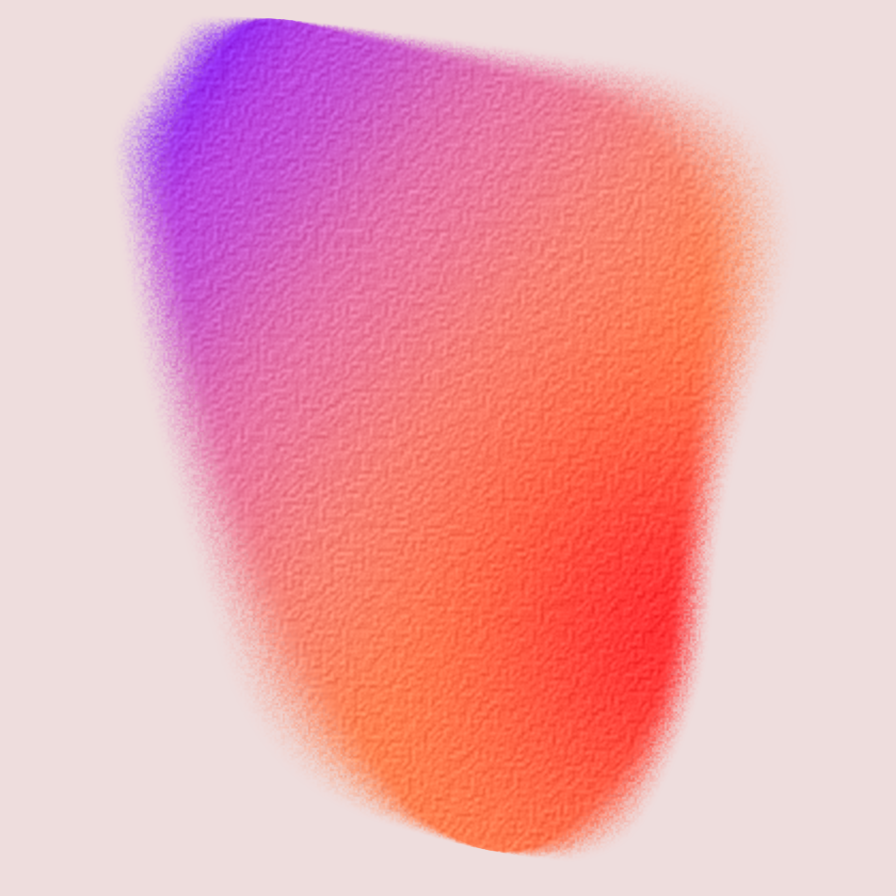
A Shadertoy shader for this background:

```glsl
// A grainy, soft-edged blob blending violet, pink, orange and red on pale rose.

// Signed distance to the line a-b, positive on its left when y points down
float side(vec2 p, vec2 a, vec2 b) {
    vec2 dir = normalize(b - a);
    return dot(p - a, vec2(dir.y, -dir.x));
}

// Maximum with a rounded corner of size k
float smax(float a, float b, float k) {
    float h = max(k - abs(a - b), 0.0) / k;
    return max(a, b) + h * h * k * 0.25;
}

float hash(vec2 p) {
    vec3 q = fract(p.xyx * vec3(0.1031, 0.1030, 0.0973));
    q += dot(q, q.yzx + 33.33);
    return fract((q.x + q.y) * q.z);
}

float noise(vec2 p) {
    vec2 i = floor(p), f = fract(p);
    f = f * f * (3.0 - 2.0 * f);
    return mix(mix(hash(i), hash(i + vec2(1, 0)), f.x),
               mix(hash(i + vec2(0, 1)), hash(i + vec2(1, 1)), f.x), f.y);
}

// Outer limit of the feathered edge
float outline(vec2 p) {
    float waist = 0.022 * exp(-pow((p.y - 0.55) / 0.17, 2.0));
    float right = side(p, vec2(0.883, 0.338), vec2(0.779, 0.82)) + waist;
    float d = smax(side(p, vec2(0.325, 0.0195), vec2(0.677, 0.0625)), right, 0.25);
    float left = smax(side(p, vec2(0.254, 0.768), vec2(0.156, 0.443)),
                      side(p, vec2(0.130, 0.30), vec2(0.122, 0.169)), 0.05);
    float base = smax(side(p, vec2(0.60, 0.966), vec2(0.39, 0.911)), p.y - 0.967, 0.03);
    d = smax(d, smax(left, base, 0.13), 0.03);
    d = smax(d, side(p, vec2(0.772, 0.85), vec2(0.716, 0.93)), 0.06);
    d = smax(d, side(p, vec2(0.133, 0.132), vec2(0.204, 0.025)), 0.015);
    return smax(d, 0.013 - p.y, 0.02);
}

// Fully opaque centre
float core(vec2 p) {
    float d = smax(side(p, vec2(0.325, 0.023), vec2(0.65, 0.111)),
                   side(p, vec2(0.788, 0.26), vec2(0.732, 0.833)), 0.2);
    float left = smax(side(p, vec2(0.345, 0.742), vec2(0.215, 0.39)),
                      side(p, vec2(0.195, 0.30), vec2(0.187, 0.169)), 0.08);
    float base = smax(side(p, vec2(0.482, 0.931), vec2(0.345, 0.742)),
                      side(p, vec2(0.586, 0.961), vec2(0.482, 0.931)), 0.04);
    d = smax(d, smax(left, base, 0.06), 0.03);
    d = smax(d, side(p, vec2(0.735, 0.80), vec2(0.60, 0.955)), 0.06);
    return smax(d, side(p, vec2(0.189, 0.17), vec2(0.265, 0.033)), 0.05);
}

// Diagonal colour ramp with a red glow at the lower right
vec3 blobColor(vec2 p) {
    float s = dot(p, vec2(0.78, 0.62));
    vec3 c = mix(vec3(0.50, 0.11, 0.98), vec3(0.74, 0.28, 0.87), smoothstep(0.17, 0.32, s));
    c = mix(c, vec3(0.91, 0.46, 0.65), smoothstep(0.28, 0.53, s));
    c = mix(c, vec3(0.97, 0.52, 0.47), smoothstep(0.48, 0.69, s));
    c = mix(c, vec3(1.00, 0.53, 0.32), smoothstep(0.62, 0.86, s));
    vec2 q = (p - vec2(0.76, 0.70)) / vec2(0.23, 0.25);
    return mix(c, vec3(1.00, 0.20, 0.21), exp(-dot(q, q)));
}

void mainImage(out vec4 fragColor, in vec2 fragCoord) {
    vec2 p = fragCoord / iResolution.xy;
    p.y = 1.0 - p.y;
    float px = 1.0 / iResolution.y;

    // Feather from the core to the outline, dissolved by fine grain
    float outer = outline(p);
    float inside = max(-outer, 0.0);
    float t = inside / (inside + max(core(p), 0.0) + 0.0005);
    float speckle = noise(p * 420.0) - 0.5;
    t += speckle * 0.5 * t * (1.0 - t) * 2.0;
    float alpha = smoothstep(0.0, 1.0, t) * smoothstep(px, -px, outer);

    // Embossed paper texture
    vec2 g = p * 230.0;
    float relief = noise(g) - noise(g + vec2(0.5, 0.6));
    vec3 color = blobColor(p) + vec3(0.07, 0.12, 0.11) * (relief + 0.3 * speckle);

    fragColor = vec4(mix(vec3(0.935, 0.865, 0.865), color, alpha), 1.0);
}
```
